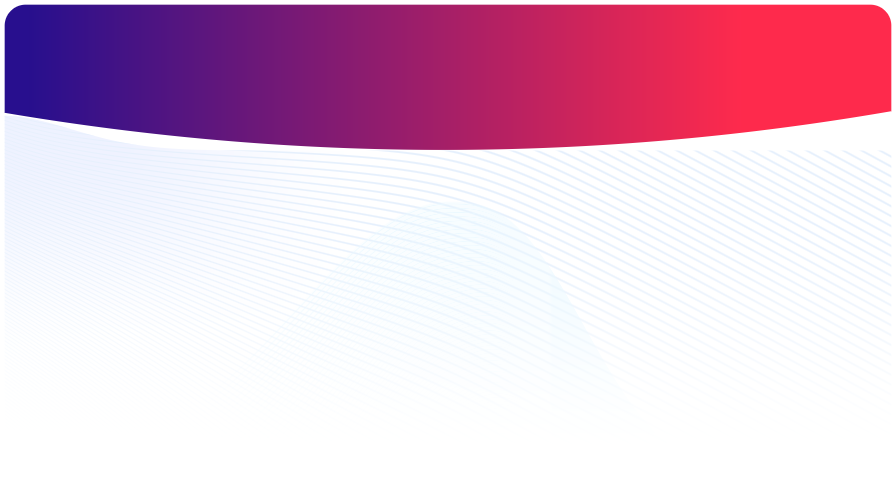
A Shadertoy shader for this background:

```glsl
// A rounded indigo-to-crimson banner with a sagging lower edge, above pale
// fans of wave lines and a soft hill. Each fan is one phase field: the height
// below a crest curve, divided by a spacing that varies across the canvas.

#define CANVAS_WIDTH 7.68
#define MARGIN 0.04
#define CORNER_RADIUS 0.18
#define BANNER_SIDE 0.96
#define BANNER_SAG 0.325
#define LINE_SHARE 0.22
#define HILL_PEAK vec2(3.85, 1.73)
#define HILL_DROP 2.30
#define FADE_END 3.95

const vec3 INDIGO = vec3(0.155, 0.06, 0.555);
const vec3 CRIMSON = vec3(0.995, 0.165, 0.30);
const vec3 LAVENDER = vec3(0.935, 0.948, 1.0);
const vec3 LINE_BLUE = vec3(0.90, 0.94, 0.99);
const vec3 HILL_CYAN = vec3(0.92, 0.975, 1.0);

// Signed distance to a box with rounded corners
float roundedBox(vec2 p, vec2 halfSize, float radius) {
    vec2 q = abs(p) - halfSize + radius;
    return length(max(q, 0.0)) + min(max(q.x, q.y), 0.0) - radius;
}

// Coverage of a shape from its signed distance
float fill(float dist, float pixel) {
    return clamp(0.5 - dist / pixel, 0.0, 1.0);
}

// Repeated strokes; they melt into their mean tone when too fine to resolve
float strokes(float phase) {
    float blur = max(fwidth(phase), 1e-4);
    float dist = abs(fract(phase) - 0.5);
    float cover = clamp((0.5 * LINE_SHARE - dist) / blur + 0.5, 0.0, 1.0);
    return mix(cover, LINE_SHARE, smoothstep(0.3, 0.8, blur));
}

// Height of the banner's lower edge
float bannerEdge(float x) {
    float s = (x - 3.8) / 3.8;
    return BANNER_SIDE + BANNER_SAG * (1.0 - s * s);
}

// Level on the left, then a steady descent to the right
float waveCrest(float x) {
    float s = x - 4.0;
    return 1.23 - 0.25 * exp(-x / 0.7) + 0.275 * (s + sqrt(s * s + 0.64));
}

// Bell with a broad left flank and a steeper right one
float hillRidge(float x) {
    float d = x - HILL_PEAK.x;
    float left = pow(max(-d, 0.0) / 1.85, 2.0);
    float right = pow(max(d, 0.0) / 1.38, 2.7);
    return HILL_PEAK.y + HILL_DROP * (1.0 - exp(-left - right));
}

void mainImage(out vec4 fragColor, in vec2 fragCoord) {
    // Heights are measured downward from the top edge
    float pixel = CANVAS_WIDTH / iResolution.x;
    vec2 p = vec2(fragCoord.x, iResolution.y - fragCoord.y) * pixel;
    float fade = 1.0 - smoothstep(1.7, FADE_END, p.y);
    float inside = fill(abs(p.x - 0.5 * CANVAS_WIDTH) - 0.5 * CANVAS_WIDTH + MARGIN, pixel);
    vec3 color = vec3(1.0);

    // Lavender wash at the upper left
    float washTop = 1.29 - 0.30 * exp(-p.x * p.x / 0.75);
    float below = fill(washTop - p.y, pixel);
    float wash = below * (1.0 - smoothstep(0.8, 3.2, p.x))
               * (1.0 - smoothstep(1.2, 3.0, p.y));
    color = mix(color, LAVENDER, wash * inside);

    // Wide fan of wave lines
    float waveGap = mix(0.03, 0.085, smoothstep(-0.5, 5.0, p.x));
    float waves = strokes((p.y - waveCrest(p.x)) / waveGap);
    color = mix(color, LINE_BLUE, waves * below * fade * inside);

    // Hill: crossing lines that tighten into a solid right flank
    float ridge = hillRidge(p.x);
    float underRidge = fill((ridge - p.y) * 0.7, pixel);
    float hillGap = mix(0.055, 0.028, smoothstep(2.4, 4.8, p.x));
    float hillLines = strokes((p.y - ridge) / hillGap);
    float body = 0.45 * smoothstep(2.0, 4.5, p.x);
    float flank = smoothstep(4.70, 4.74, p.x);
    float hill = mix(max(body, hillLines), 0.78, flank);
    hill *= underRidge * fade * smoothstep(1.5, 2.4, p.x)
          * (1.0 - smoothstep(5.6, 7.0, p.x));
    color = mix(color, HILL_CYAN, hill);

    // Banner: rounded box cut by the sagging edge
    vec2 halfSize = vec2(0.5 * CANVAS_WIDTH - MARGIN, 2.0);
    vec2 center = vec2(0.5 * CANVAS_WIDTH, MARGIN + halfSize.y);
    float banner = max(roundedBox(p - center, halfSize, CORNER_RADIUS),
                       p.y - bannerEdge(p.x));
    float blend = clamp((p.x - 0.25) / 6.1, 0.0, 1.0);
    color = mix(color, mix(INDIGO, CRIMSON, blend), fill(banner, pixel));

    fragColor = vec4(color, 1.0);
}
```
